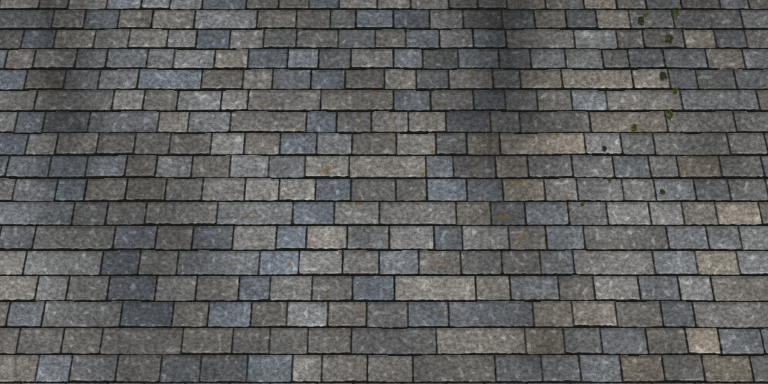
Reproduce this texture procedurally as a WebGL 2 fragment shader.

```glsl
#version 300 es
precision highp float;

uniform vec2 u_resolution;
out vec4 outColor;

#define ROW_HEIGHT 0.049    // course height at the top edge
#define ROW_GROWTH 0.0243   // added height at the bottom edge
#define ROW_PHASE 0.46
#define SLATE_WIDTH 0.088   // slate width at the top edge
#define WIDTH_GROWTH 0.022
#define WIDTH_JITTER 0.32
#define MERGE_CHANCE 0.28   // share of even joints left out
#define JOINT 0.0019        // half width of the vertical gaps
#define SHADOW 0.0046       // thickness of the line under a course
#define CORNER 0.005
#define GRAIN 0.50
#define LICHEN 0.75

const vec3 GREY = vec3(0.385, 0.385, 0.383);
const vec3 BLUE = vec3(0.355, 0.375, 0.400);
const vec3 BROWN = vec3(0.425, 0.400, 0.365);
const vec3 GAP = vec3(0.105, 0.105, 0.097);
const vec3 OCHRE = vec3(0.46, 0.35, 0.16);
const vec3 MOSS = vec3(0.27, 0.30, 0.12);

float hash(vec2 p) {
  vec3 q = fract(vec3(p.xyx) * 0.1031);
  q += dot(q, q.yzx + 33.33);
  return fract((q.x + q.y) * q.z);
}

vec2 gradient(vec2 cell) {
  float a = 6.2832 * hash(cell + 57.0);
  return vec2(cos(a), sin(a));
}

float noise(vec2 p) {
  vec2 i = floor(p), f = p - i;
  vec2 s = f * f * f * (f * (f * 6.0 - 15.0) + 10.0);
  vec2 e = vec2(1.0, 0.0);
  float low = mix(dot(gradient(i), f), dot(gradient(i + e), f - e), s.x);
  float high = mix(dot(gradient(i + e.yx), f - e.yx), dot(gradient(i + 1.0), f - 1.0), s.x);
  return mix(low, high, s.y);
}

float fbm(vec2 p) {
  float sum = 0.0, gain = 0.6;
  for (int k = 0; k < 4; k++) {
    sum += gain * noise(p);
    p = mat2(1.6, 1.2, -1.2, 1.6) * p + 17.0;
    gain *= 0.62;
  }
  return sum;
}

// Joints between slates, counted along one course
float jointAt(float i, float row) {
  return i + WIDTH_JITTER * (hash(vec2(i, row) + 11.0) - 0.5);
}

bool isMerged(float i, float row) {
  return mod(i, 2.0) < 0.5 && hash(vec2(i, row) + 83.0) < MERGE_CHANCE;
}

float stain(vec2 p, vec2 center, vec2 size) {
  vec2 q = (p - center) / size;
  return exp(-dot(q, q));
}

void main() {
  float px = 1.0 / u_resolution.y;
  vec2 p = gl_FragCoord.xy * px;
  float depth = 1.0 - p.y;
  float middle = 0.5 * u_resolution.x * px;

  // Courses grow taller toward the eaves
  float course = log(1.0 + depth * ROW_GROWTH / ROW_HEIGHT) / ROW_GROWTH + ROW_PHASE;
  course += 0.035 * noise(p * vec2(7.0, 3.0));
  float row = floor(course) + 40.0;
  float rise = 1.0 - fract(course);
  float height = ROW_HEIGHT + ROW_GROWTH * depth;

  // Find the slate and its two sides
  float width = SLATE_WIDTH + WIDTH_GROWTH * depth;
  float u = (p.x - middle) / width + 60.0 + 0.5 * row + 0.4 * hash(vec2(row, 5.0));
  float left = floor(u);
  if (u < jointAt(left, row)) left -= 1.0;
  else if (u >= jointAt(left + 1.0, row)) left += 1.0;
  float right = left + 1.0;
  if (isMerged(left, row)) left -= 1.0;
  if (isMerged(right, row)) right += 1.0;
  vec2 id = vec2(left, row);
  float pick = hash(id + 3.0), tone = hash(id + 29.0), lip = hash(id + 71.0);

  // Slate outline with chipped edges and rounded lower corners
  float chip = 0.0016 * noise(p * 70.0);
  float side = min(u - jointAt(left, row), jointAt(right, row) - u) * width - JOINT + chip;
  float foot = rise * height - SHADOW * (0.55 + 0.8 * lip) + 1.5 * chip;
  float edge = CORNER - length(max(CORNER - vec2(side, foot), 0.0));
  float body = smoothstep(-0.8 * px, 0.8 * px + 0.001, edge);

  // Stone colour, warmer toward the right
  float warm = smoothstep(0.9, 1.7, p.x);
  vec3 color = mix(GREY, BLUE, smoothstep(0.5, 0.95, pick) * (1.0 - 0.5 * warm));
  color = mix(color, BROWN, smoothstep(0.5, 0.05, pick) * (0.4 + 0.5 * warm));
  color *= 0.87 + 0.28 * tone;

  // Grain, cloudy patches and pale specks
  float patches = fbm(p * vec2(16.0, 22.0) + id * 3.7);
  float grain = fbm(p * vec2(85.0, 105.0));
  color *= 1.0 + GRAIN * grain + 0.22 * patches;
  color += 0.10 * smoothstep(0.22, 0.5, noise(p * 62.0 + 9.0) + 0.4 * patches);

  // Long water stains and bleached areas
  float weather = 1.02 + 0.30 * noise(p * vec2(4.5, 1.4) + 4.0);
  weather -= 0.27 * stain(p, vec2(0.17, 0.85), vec2(0.09, 0.40));
  weather -= 0.30 * stain(p, vec2(1.32, 0.80), vec2(0.10, 0.38));
  weather -= 0.22 * stain(p, vec2(1.86, 0.60), vec2(0.11, 0.22));
  weather += 0.13 * stain(p, vec2(1.62, 0.55), vec2(0.17, 0.45));
  weather += 0.10 * stain(p, vec2(0.55, 0.75), vec2(0.22, 0.30));
  color *= weather;

  // Ochre lichen blotches
  float growth = noise(p * 24.0 + 31.0) + 0.5 * noise(p * 75.0);
  float zone = stain(p, vec2(1.05, 0.45), vec2(0.55, 0.35));
  color = mix(color, OCHRE, LICHEN * zone * smoothstep(0.43, 0.65, growth));

  // Lit lower lip and shade from the course above
  color *= 1.0 + 0.22 * lip * smoothstep(0.007, 0.002, foot) * step(0.0, foot);
  color *= 1.0 - 0.22 * smoothstep(0.84, 1.0, rise);
  vec3 gap = GAP * (1.0 + 0.7 * grain);
  gap = mix(gap, color, 0.35 * hash(id + 97.0) * step(0.0, foot));
  color = mix(gap, color, body);

  // Moss clumps caught along one strip
  for (int k = 0; k < 12; k++) {
    float n = float(k);
    vec2 at = vec2(1.46 + 0.3 * hash(vec2(n, 2.0)), 0.42 + 0.57 * hash(vec2(n, 8.0)));
    float size = 0.004 + 0.007 * hash(vec2(n, 14.0));
    float d = length((p - at) * vec2(1.0, 0.8)) - size + 0.006 * noise(p * 95.0);
    vec3 clump = mix(GAP, MOSS, hash(vec2(n, 21.0))) * (1.0 + grain);
    color = mix(color, clump, 0.85 * smoothstep(px, -px, d));
  }

  outColor = vec4(clamp(color, 0.0, 1.0), 1.0);
}
```
